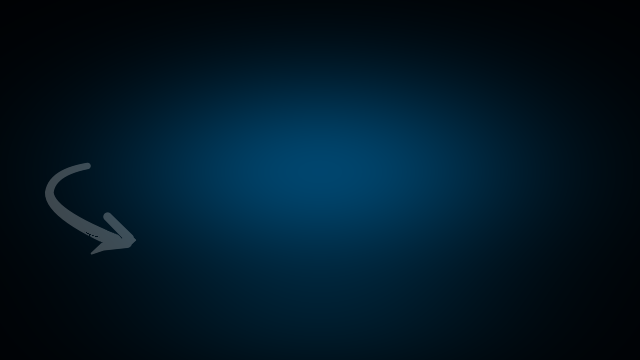
Write a WebGL 1 fragment shader that draws this background.

```glsl
precision highp float;
// Deep blue elliptical glow on near black, with a pale brushed arrow at lower left.

uniform vec2 u_resolution;

const vec3 NIGHT = vec3(0.0, 0.006, 0.014);
const vec3 CORE_BLUE = vec3(0.0, 0.265, 0.415);
const vec3 FLOOR_BLUE = vec3(0.0, 0.075, 0.115);
const float ARROW_OPACITY = 0.24;
const int CURVE_STEPS = 14;

// Soft elliptical falloff; tightness sets the decay on each axis.
float glow(vec2 p, vec2 center, vec2 tightness) {
  vec2 d = p - center;
  return exp(-dot(d * d, tightness));
}

vec2 hashGradient(vec2 cell) {
  float angle = 6.2832 * fract(sin(dot(cell, vec2(127.1, 311.7))) * 4375.85);
  return vec2(cos(angle), sin(angle));
}

float gradientNoise(vec2 p) {
  vec2 i = floor(p);
  vec2 f = p - i;
  vec2 u = f * f * f * (f * (f * 6.0 - 15.0) + 10.0);
  vec2 e = vec2(1.0, 0.0);
  float bottom = mix(dot(hashGradient(i), f),
                     dot(hashGradient(i + e.xy), f - e.xy), u.x);
  float top = mix(dot(hashGradient(i + e.yx), f - e.yx),
                  dot(hashGradient(i + e.xx), f - e.xx), u.x);
  return mix(bottom, top, u.y);
}

// Distance to a stroke from a to b whose radius runs from ra to rb.
float taperedStroke(vec2 p, vec2 a, vec2 b, float ra, float rb) {
  vec2 pa = p - a;
  vec2 ba = b - a;
  float h = clamp(dot(pa, ba) / dot(ba, ba), 0.0, 1.0);
  return length(pa - ba * h) - mix(ra, rb, h);
}

vec2 bezier(vec2 a, vec2 control, vec2 b, float t) {
  return mix(mix(a, control, t), mix(control, b, t), t);
}

// Quadratic curve drawn as a chain of tapered strokes.
float curvedStroke(vec2 p, vec2 a, vec2 control, vec2 b, float ra, float rb) {
  float d = 1000.0;
  for (int i = 0; i < CURVE_STEPS; i++) {
    float t0 = float(i) / float(CURVE_STEPS);
    float t1 = float(i + 1) / float(CURVE_STEPS);
    d = min(d, taperedStroke(p, bezier(a, control, b, t0), bezier(a, control, b, t1),
                             mix(ra, rb, t0), mix(ra, rb, t1)));
  }
  return d;
}

// Arrow distance, in hundredths of the canvas height.
float arrow(vec2 p) {
  vec2 tail = vec2(24.3, 53.9);
  vec2 bend = vec2(13.7, 46.5);
  vec2 neck = vec2(31.9, 33.1);
  vec2 tip = vec2(37.5, 33.3);
  vec2 upperCheek = vec2(35.9, 33.8);
  vec2 lowerCheek = vec2(35.2, 32.6);
  vec2 lowerBarb = vec2(28.7, 31.5);

  // Shaft
  float shaft = curvedStroke(p, tail, vec2(14.4, 52.1), bend, 0.9, 1.2);
  shaft = min(shaft, curvedStroke(p, bend, vec2(13.9, 40.7), neck, 1.2, 1.9));

  // Dry bristle streaks along the lower edge of the shaft
  vec2 along = vec2(0.9, -0.436);
  vec2 grain = vec2(dot(p, along), dot(p, vec2(-along.y, along.x)));
  float wear = glow(p, vec2(25.2, 34.4), vec2(0.07, 0.7));
  shaft += 1.6 * wear * smoothstep(0.05, 0.4, gradientNoise(grain * vec2(0.5, 3.2)));

  // Head
  float head = taperedStroke(p, vec2(29.9, 39.8), upperCheek, 1.2, 1.3);
  head = min(head, taperedStroke(p, upperCheek, tip, 1.3, 0.3));
  head = min(head, taperedStroke(p, vec2(25.5, 29.6), lowerBarb, 0.3, 1.1));
  head = min(head, taperedStroke(p, lowerBarb, lowerCheek, 1.1, 1.5));
  head = min(head, taperedStroke(p, lowerCheek, tip, 1.5, 0.3));
  return min(shaft, head);
}

void main() {
  // Height spans 0 to 1; x is measured from the middle of the canvas.
  vec2 p = (gl_FragCoord.xy - vec2(0.5 * u_resolution.x, 0.0)) / u_resolution.y;

  // Main glow and the fainter pool below it
  vec3 color = NIGHT;
  color += CORE_BLUE * glow(p, vec2(0.0, 0.525), vec2(3.0, 12.0));
  color += FLOOR_BLUE * glow(p, vec2(0.0, 0.1), vec2(3.5, 26.0));

  // Translucent arrow, placed from the left edge of a 16:9 frame
  float pixel = 100.0 / u_resolution.y;
  float d = arrow((p + vec2(0.8889, 0.0)) * 100.0);
  float coverage = 1.0 - smoothstep(-0.6 * pixel, 0.6 * pixel, d);
  color = mix(color, vec3(1.0), ARROW_OPACITY * coverage);

  gl_FragColor = vec4(color, 1.0);
}
```
